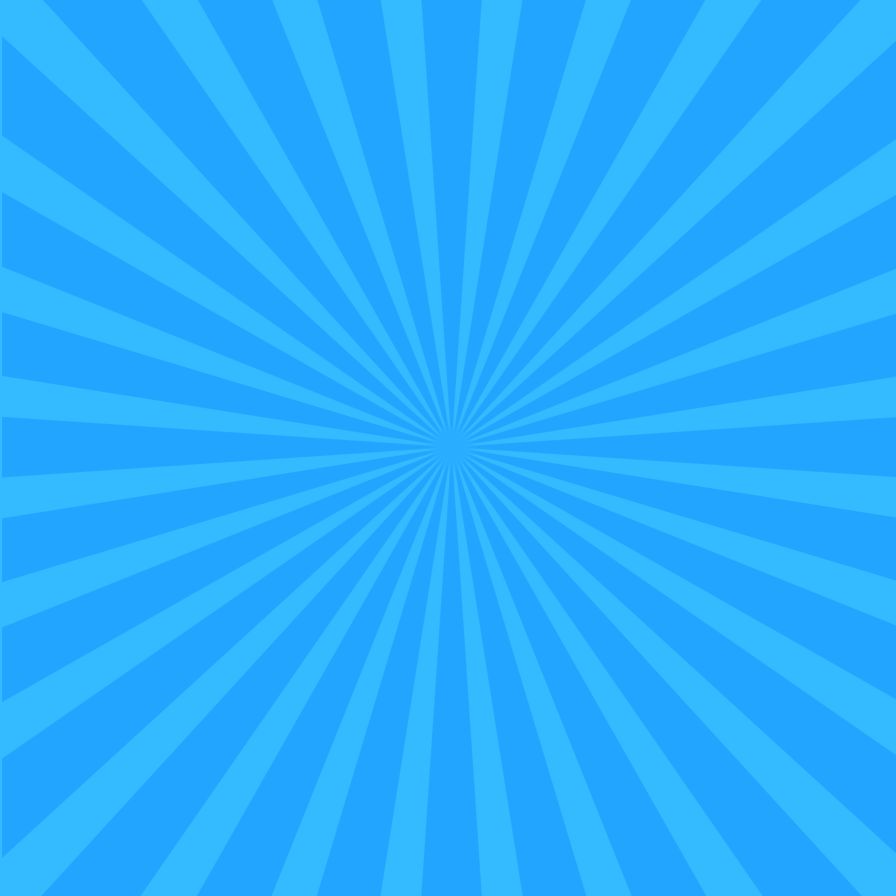
This background is drawn by a Shadertoy shader. Its source:

```glsl
const float TAU = 6.2831853;
const float RAY_COUNT = 28.0;

// Coverage of the light rays around the origin, with softened edges
float rayCoverage(vec2 p, float softness) {
    float radius = length(p);
    float phase = fract(atan(p.y, p.x + 1e-6) * RAY_COUNT / TAU);
    float edgeDistance = (0.2 - abs(phase - 0.5)) * radius * TAU / RAY_COUNT;
    float rays = smoothstep(-softness, softness, edgeDistance);

    // Rays merge into an even tone at the hub
    return mix(0.42, rays, smoothstep(0.012, 0.032, radius));
}

void mainImage(out vec4 fragColor, in vec2 fragCoord) {
    vec2 uv = fragCoord / iResolution.xy;
    float pixel = 1.0 / min(iResolution.x, iResolution.y);
    vec3 deepBlue = vec3(0.132, 0.648, 1.0);
    vec3 skyBlue = vec3(0.204, 0.733, 1.0);

    vec2 p = uv - vec2(0.504, 0.501);
    float light = rayCoverage(p, 0.8 * pixel);

    // Thin light strip along the left border
    float border = 1.0 - smoothstep(-0.5 * pixel, 0.5 * pixel, uv.x - 0.0024);
    light = max(light, border);

    // Faint dark speck at the centre
    light *= 1.0 - 0.3 * smoothstep(0.004, 0.0, length(p));

    fragColor = vec4(mix(deepBlue, skyBlue, light), 1.0);
}
```
